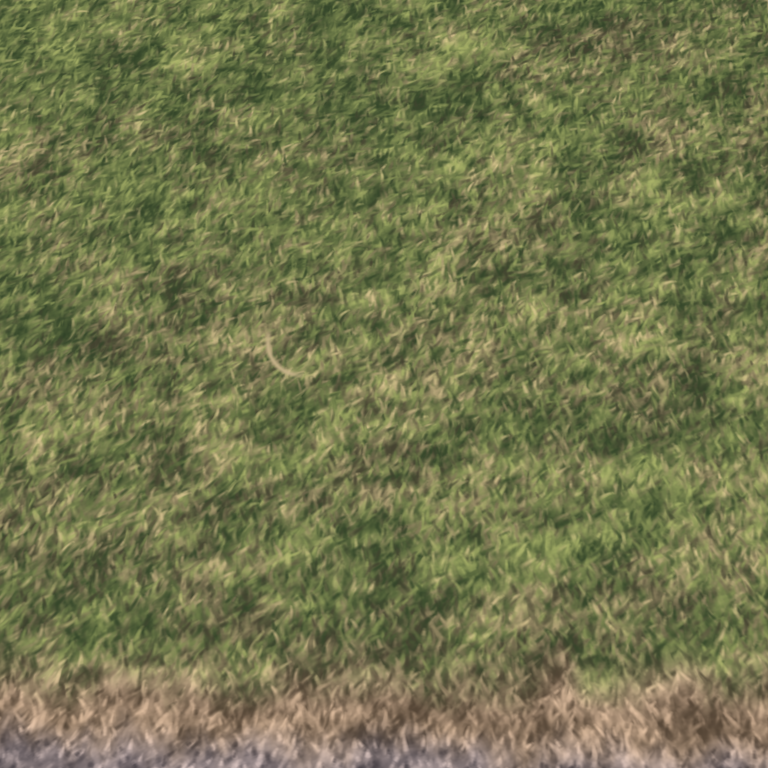
Give the GLSL for this texture, as a Shadertoy shader.

```glsl
// A sunlit lawn seen at a slant, ending in a strip of dry straw and gravel.
// Jittered grids of soft, curved blades are painted over one another, and
// slow noise decides where the turf is shaded, lush or withered.

float hash(vec2 p) {
    return fract(sin(dot(p, vec2(127.1, 311.7))) * 43758.5453);
}

float noise(vec2 p) {
    vec2 i = floor(p), f = fract(p);
    f = f * f * (3.0 - 2.0 * f);
    return mix(mix(hash(i), hash(i + vec2(1, 0)), f.x),
               mix(hash(i + vec2(0, 1)), hash(i + vec2(1, 1)), f.x), f.y);
}

float fbm(vec2 p) {
    float sum = 0.0, weight = 0.5;
    for (int i = 0; i < 4; i++) {
        sum += weight * noise(p);
        p = mat2(1.6, 1.2, -1.2, 1.6) * p + 7.3;
        weight *= 0.5;
    }
    return sum / 0.9375;
}

// Colour of one blade from its brightness and the kind of ground it grows on
vec3 bladeColor(float tone, float dry, float straw, float gravel) {
    vec3 green = mix(vec3(0.20, 0.27, 0.16), vec3(0.61, 0.65, 0.38), tone);
    vec3 withered = mix(vec3(0.27, 0.26, 0.19), vec3(0.80, 0.72, 0.53), tone);
    vec3 pinkStraw = mix(vec3(0.33, 0.27, 0.21), vec3(0.86, 0.73, 0.61), tone);
    vec3 stone = mix(vec3(0.28, 0.26, 0.29), vec3(0.78, 0.71, 0.71), tone);
    return mix(mix(mix(green, withered, dry), pinkStraw, straw), stone, gravel);
}

void mainImage(out vec4 fragColor, in vec2 fragCoord) {
    vec2 uv = fragCoord / iResolution.xy;

    // Perspective: the far turf at the top is finer
    vec2 ground = vec2((uv.x - 0.5) * (1.0 + 0.5 * uv.y), uv.y + 0.35 * uv.y * uv.y);

    // Slow maps of shade and dryness, stretched along the lean of the grass
    vec2 slant = vec2(ground.x + 0.3 * ground.y, ground.y * 1.5 - 0.5 * ground.x);
    float shade = fbm(slant * 9.0 + 3.1) - 0.5;
    float clumps = fbm(slant * 26.0 + 11.7) - 0.5;
    float dryness = 0.38 + 1.0 * (fbm(slant * 6.0 + 20.0) - 0.5)
                  + 0.8 * (fbm(slant * 24.0 + 41.0) - 0.5)
                  - 0.25 * smoothstep(0.55, 1.0, uv.y) * (1.0 - uv.x);
    float ragged = uv.y + 0.09 * (fbm(vec2(uv.x * 18.0, uv.y * 9.0)) - 0.5);
    float straw = 1.0 - smoothstep(0.07, 0.17, ragged);
    float gravel = 0.9 * (1.0 - smoothstep(-0.01, 0.07, ragged + 0.02 * uv.x));
    float verge = smoothstep(0.13, 0.17, uv.y) * (1.0 - smoothstep(0.17, 0.27, uv.y));
    float light = 0.48 + 0.75 * shade + 0.75 * clumps - 0.06 * verge + 0.07 * straw - 0.08 * gravel;

    // Thatch beneath the blades
    vec3 color = bladeColor(light - 0.12, clamp(dryness, 0.0, 1.0), straw, gravel);

    // Blades, layer over layer, front rows last
    for (int layer = 0; layer < 9; layer++) {
        float k = float(layer);
        vec2 p = ground * (34.0 + 2.5 * k) + k * vec2(17.37, 9.71);
        vec2 cell = floor(p);
        for (int j = 1; j >= -1; j--)
        for (int i = -1; i <= 1; i++) {
            vec2 id = cell + vec2(i, j);
            vec2 seed = id + k * 31.7;
            float r1 = hash(seed), r2 = hash(seed + 5.3);
            float r3 = hash(seed + 9.1), r4 = hash(seed + 14.9);
            vec2 root = id + 0.5 + 0.7 * (vec2(r1, r2) - 0.5);

            // Turn into the frame of the blade: y runs from foot to tip
            float lean = mix(0.10, 0.75, uv.y) + 1.9 * (r3 - 0.5);
            vec2 d = p - root;
            d = vec2(d.x * cos(lean) - d.y * sin(lean), d.x * sin(lean) + d.y * cos(lean));
            float halfLength = mix(0.30 + 0.40 * r4, 0.2, gravel);
            d.x += (r1 - 0.5) * 0.6 * d.y * d.y;
            float along = clamp(d.y, -halfLength, halfLength);
            float dist = length(vec2(d.x, d.y - along));
            float width = (0.07 + 0.07 * r2) * (1.0 - 0.4 * along / halfLength);

            // Feathered sides and ends keep the grass slightly out of focus
            float cover = 0.78 * (1.0 - smoothstep(0.0, 1.5 * width + 0.12, dist));
            cover *= 1.0 - 0.55 * smoothstep(0.3, 1.0, abs(along) / halfLength);

            float tone = light + 1.05 * (fract(r1 * 7.0 + r3 * 3.0) - 0.5) + 0.12 * along;
            float dry = smoothstep(-0.35, 0.35, dryness - fract(r2 * 9.0 + r4));
            color = mix(color, bladeColor(clamp(tone, 0.0, 1.15), dry, straw, gravel), cover);
        }
    }

    // One pale curled stem lying on the turf
    vec2 c = uv - vec2(0.39, 0.553);
    float bend = dot(normalize(c), normalize(vec2(-0.8, -0.6)));
    float stem = 1.0 - smoothstep(0.0, 0.006, abs(length(c) - 0.041));
    color = mix(color, vec3(0.78, 0.70, 0.54), 0.9 * stem * smoothstep(0.35, 0.85, bend));

    fragColor = vec4(clamp(color, 0.0, 1.0), 1.0);
}
```
